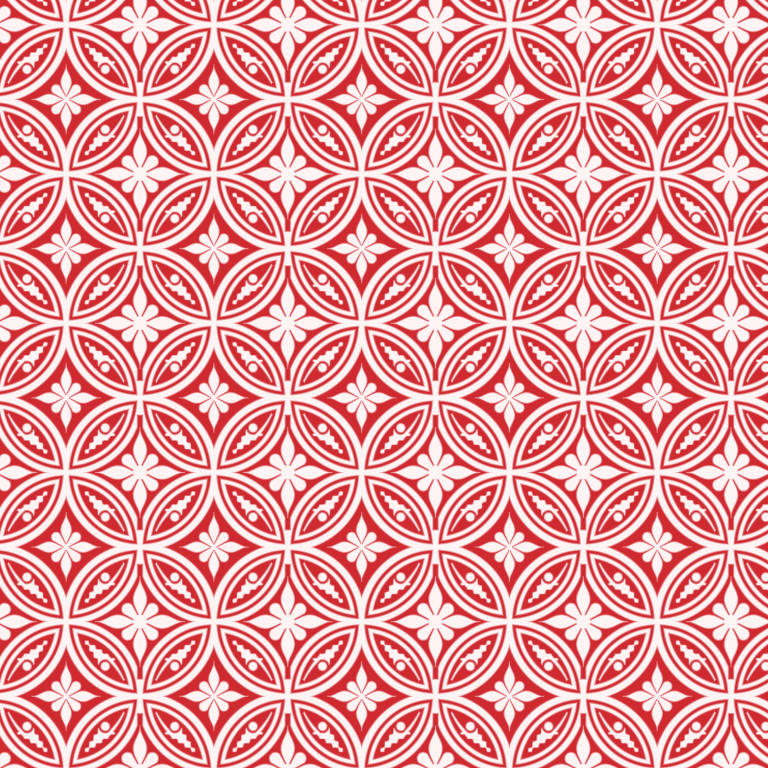
This pattern is drawn by a Shadertoy shader. Its source:

```glsl
// Red and white lattice of interlaced circles: scrolled leaves around two sizes of flower.

const vec3 PAPER = vec3(1.0, 0.955, 0.955);
const vec3 INK = vec3(0.81, 0.165, 0.19);

const vec2 PERIOD = vec2(0.1924, 0.1943);       // one repeat, in canvas heights
const vec2 FLOWER_ORIGIN = vec2(0.1823, 0.7734); // centre of one large flower

// All lengths below are in units of one repeat.
const float RADIUS = 0.5;
const float BAND_LARGE = 0.020;  // white rim beside the large flower
const float BAND_SMALL = 0.027;  // white rim beside the small flower
const float LINE_DEPTH = 0.031;  // centre of the red line inside a leaf
const float LINE_HALF = 0.011;
const float CORE_DEPTH = 0.070;  // where the red heart of a leaf begins
const vec2 BAR = vec2(0.018, 0.385); // blunt vertical ends of the large diamond
const float SOFTNESS = 0.009;

const float PI = 3.14159265;
const float DIAGONAL = 0.70710678;

// Four pointed petals on the axes, four round ones between, and a core.
float flower(vec2 p, float len, float width, float reach, float bulb, float core) {
    vec2 b = vec2(max(p.x, p.y), min(p.x, p.y));
    float profile = sin(PI * clamp(b.x / len, 0.0, 1.0));
    float pointed = max(b.y - width * profile * profile, b.x - len);

    vec2 g = vec2(b.x + b.y, b.x - b.y) * DIAGONAL;
    float h = clamp(g.x / reach, 0.0, 1.0);
    float rounded = length(g - vec2(h * reach, 0.0)) - mix(0.008, bulb, h);

    return min(min(pointed, rounded), length(p) - core);
}

// Scalloped leaf, curled bud and tapering stem; p.x runs along the leaf.
float scroll(vec2 p) {
    vec2 budCentre = vec2(-0.045, 0.024);
    float budDistance = length(p - budCentre);

    float k = clamp((p.x + 0.05) / 0.24, 0.0, 1.0);
    float halfWidth = 0.050 * (1.0 - k) + 0.007 * cos(120.0 * p.x);
    float blade = max(abs(p.y) - halfWidth, max(-0.06 - p.x, p.x - 0.17));
    blade = max(blade, 0.045 - budDistance);

    float u = clamp((-0.02 - p.x) / 0.18, 0.0, 1.0);
    float stem = abs(p.y + 0.03 * (1.0 - u * u)) - 0.013 * (1.0 - 0.6 * u);
    stem = max(stem, max(-0.20 - p.x, p.x + 0.01));

    return min(min(blade, stem), budDistance - 0.030);
}

// Signed distance to the red ink, negative inside.
float inkDistance(vec2 cell) {
    vec2 a = abs(cell - round(cell)); // offset from the large flower
    vec2 c = 0.5 - a;                 // offset from the small flower
    float toLarge = length(a);
    float toSmall = length(c);
    float depth = RADIUS - max(toLarge, toSmall); // positive inside a leaf

    // Diamond grounds with the flowers cut out
    float ground = depth + (toLarge < toSmall ? BAND_LARGE : BAND_SMALL);
    ground = min(ground, max(a.x - BAR.x, a.y - BAR.y));
    float blooms = min(flower(a, 0.30, 0.046, 0.118, 0.041, 0.050),
                       flower(c, 0.23, 0.036, 0.095, 0.033, 0.022));
    ground = max(ground, -blooms);

    // Leaf outline and its ornamented heart
    float outline = abs(depth - LINE_DEPTH) - LINE_HALF;
    vec2 m = a - 0.25;
    vec2 along = vec2(m.x - m.y, m.x + m.y) * DIAGONAL;
    float heart = max(CORE_DEPTH - depth, -scroll(along));

    return min(ground, min(outline, heart));
}

void mainImage(out vec4 fragColor, in vec2 fragCoord) {
    vec2 uv = fragCoord / iResolution.y;
    float pixel = 1.0 / (iResolution.y * PERIOD.x);
    float soft = max(SOFTNESS, 0.7 * pixel);
    float d = inkDistance((uv - FLOWER_ORIGIN) / PERIOD);
    float ink = 1.0 - smoothstep(-soft, soft, d);
    fragColor = vec4(mix(PAPER, INK, ink), 1.0);
}
```
